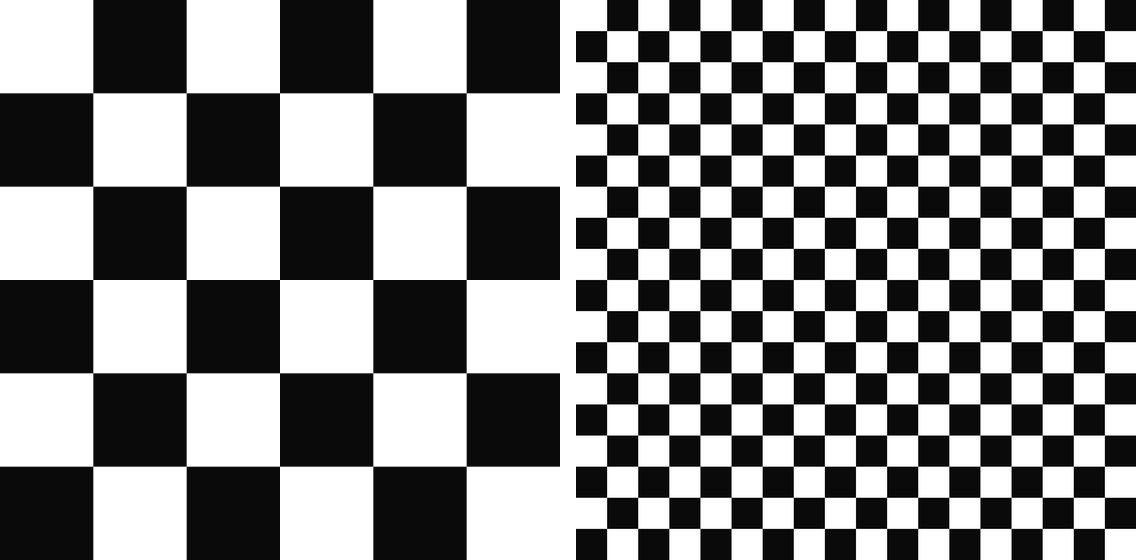
Left, the tile; right, the same tile 3 across and 3 down.
Give the GLSL for this pattern, as a Shadertoy shader.

```glsl
// Checkerboard of six by six plain squares in near-black and white.
#define CELLS 6.0                    // squares across and down, even so that it tiles
#define DARK vec3(0.039)
#define LIGHT vec3(1.0)
#define EDGE_WIDTH 1.0               // width of the smoothed edge, in output samples

// Signed distance to the nearest cell border: positive in even cells, negative in odd ones.
vec2 signedBorderDistance(vec2 cellPos) {
    vec2 toBorder = 0.5 - abs(fract(cellPos) - 0.5);
    vec2 parity = 1.0 - 2.0 * mod(floor(cellPos), 2.0);
    return toBorder * parity;
}

void mainImage(out vec4 fragColor, in vec2 fragCoord) {
    vec2 cellPos = CELLS * fragCoord / iResolution.xy;

    // Box-filtered square wave on each axis; the product alternates the squares.
    vec2 halfEdge = 0.5 * EDGE_WIDTH * CELLS / iResolution.xy;
    vec2 wave = clamp(signedBorderDistance(cellPos) / halfEdge, -1.0, 1.0);
    float darkness = 0.5 + 0.5 * wave.x * wave.y;

    fragColor = vec4(mix(LIGHT, DARK, darkness), 1.0);
}
```
